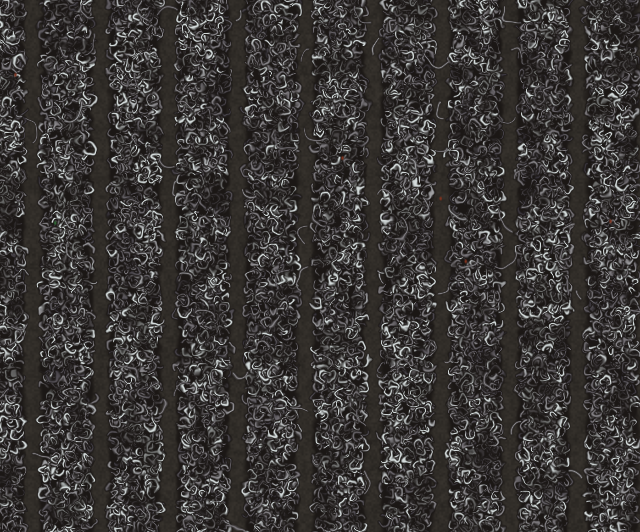
A Shadertoy shader for this texture:

```glsl
// Ribbed entrance mat: vertical bands of curly grey loop pile between flat dark grooves.

#define RIB_PERIOD 0.1065     // all lengths are fractions of the canvas width
#define GROOVE_START 0.0510   // centre of the first groove
#define GROOVE_HALF 0.0150
#define CURL_CELL 0.0185      // spacing of the curls in one layer
#define CURL_LAYERS 6
#define YARN_HALF 0.0018      // half thickness of a fibre
#define SOFTNESS 0.0007       // blur of the fibre edges
#define CLUMPING 1.25         // strength of light and dark tufts
#define STRAY_CHANCE 0.25
#define SPECK_CHANCE 0.07

const vec3 SHADOW = vec3(0.105, 0.090, 0.082);
const vec3 BACKING = vec3(0.192, 0.177, 0.158);
const vec3 FIBRE_DARK = vec3(0.185, 0.168, 0.192);
const vec3 FIBRE_MID = vec3(0.450, 0.438, 0.452);
const vec3 FIBRE_LIGHT = vec3(0.760, 0.785, 0.785);

vec4 hash4(vec2 p) {
    vec4 q = fract(p.xyxy * vec4(0.1031, 0.1030, 0.0973, 0.1099));
    q += dot(q, q.wzxy + 33.33);
    return fract((q.xxyz + q.yzzw) * q.zywx);
}

float noise(vec2 p) {
    vec2 i = floor(p), f = fract(p);
    f = f * f * (3.0 - 2.0 * f);
    return mix(mix(hash4(i).x, hash4(i + vec2(1, 0)).x, f.x),
               mix(hash4(i + vec2(0, 1)).x, hash4(i + vec2(1, 1)).x, f.x), f.y);
}

// Distance from x to the centre line of the nearest groove
float grooveDistance(float x) {
    return abs(fract((x - GROOVE_START) / RIB_PERIOD + 0.5) - 0.5) * RIB_PERIOD;
}

// Brightness of the tuft around p, from broad and narrow patches
float tuft(vec2 p) {
    float patches = 0.55 * noise(p * 42.0 + 40.0) + 0.45 * noise(p * 17.0 + 90.0);
    return max(0.2, 1.0 + CLUMPING * (patches - 0.5));
}

// Distance to an arc opening downwards, with the given half angle
float arcDistance(vec2 p, float radius, float halfAngle) {
    vec2 tip = vec2(sin(halfAngle), cos(halfAngle));
    p.x = abs(p.x);
    return tip.y * p.x > tip.x * p.y ? length(p - tip * radius)
                                     : abs(length(p) - radius);
}

vec3 fibreColour(float tone) {
    vec3 c = mix(FIBRE_DARK, FIBRE_MID, smoothstep(0.0, 0.55, tone));
    return mix(c, FIBRE_LIGHT, smoothstep(0.5, 1.05, tone));
}

// Lays one shaded fibre over the colour beneath it
void drawFibre(inout vec3 col, vec2 q, float radius, float halfAngle,
               float halfWidth, float tone, float shade, float px) {
    float d = arcDistance(q, radius, halfAngle) - halfWidth;
    float sheen = 0.5 + 0.5 * clamp(q.y / radius, -1.0, 1.0);
    float core = smoothstep(0.0, -halfWidth, d);
    float blur = SOFTNESS + 0.4 * px;
    vec3 c = fibreColour(tone * (0.5 + 0.6 * sheen)) * (0.74 + 0.36 * core);
    col = mix(col, SHADOW, shade * smoothstep(0.0036, 0.0, d));
    col = mix(col, c, smoothstep(blur, -blur, d));
}

// One layer of curls, rooted only where there is pile
void curlLayer(inout vec3 col, vec2 p, float layer, float px) {
    float height = layer / float(CURL_LAYERS - 1);
    vec2 seed = vec2(37.0, 71.0) * (layer + 1.0);
    vec2 warp = vec2(noise(p * 115.0 + seed), noise(p * 115.0 - seed + 500.0)) - 0.5;
    p += 0.0075 * warp;
    vec2 home = floor(p / CURL_CELL + 0.37 * layer);
    for (int j = -1; j <= 1; j++)
    for (int i = -1; i <= 1; i++) {
        vec2 id = home + vec2(i, j);
        vec4 a = hash4(id + seed + 100.0), b = hash4(id + seed + 419.0);
        vec2 centre = (id + a.xy - 0.37 * layer) * CURL_CELL;
        if (grooveDistance(centre.x) < GROOVE_HALF + 0.0035 * b.w) continue;
        float turn = 6.2832 * a.z;
        vec2 q = mat2(cos(turn), sin(turn), -sin(turn), cos(turn)) * (p - centre);
        q.x *= 1.0 + 0.4 * b.w;
        float tone = mix(0.32, 1.0, height) * (0.32 + 1.0 * b.x) * tuft(centre);
        drawFibre(col, q, mix(0.0045, 0.0100, b.y), mix(0.8, 2.5, b.z),
                  YARN_HALF * mix(0.75, 1.15, a.w), tone, 0.75, px);
    }
}

// Sparse long hairs that reach out over the grooves
void strayHairs(inout vec3 col, vec2 p, float px) {
    const float cell = 0.042;
    vec2 home = floor(p / cell);
    p += 0.010 * (vec2(noise(p * 60.0), noise(p * 60.0 + 90.0)) - 0.5);
    for (int j = -1; j <= 1; j++)
    for (int i = -1; i <= 1; i++) {
        vec2 id = home + vec2(i, j);
        vec4 a = hash4(id + 811.0), b = hash4(id + 953.0);
        if (a.w > STRAY_CHANCE) continue;
        float turn = 6.2832 * a.z;
        vec2 q = mat2(cos(turn), sin(turn), -sin(turn), cos(turn)) * (p - (id + a.xy) * cell);
        drawFibre(col, q, mix(0.009, 0.022, b.x), mix(0.6, 1.2, b.y),
                  YARN_HALF * 0.7, mix(0.35, 0.65, b.z), 0.35, px);
    }
}

void mainImage(out vec4 fragColor, in vec2 fragCoord) {
    float px = 1.0 / iResolution.x;
    vec2 p = fragCoord * px;

    // Felted backing in the grooves, deep shadow under the pile
    float grain = 0.6 * noise(p * 330.0) + 0.4 * noise(p * 120.0 + 60.0);
    vec3 col = BACKING * (0.80 + 0.36 * grain);
    float edge = grooveDistance(p.x) + 0.008 * (noise(p * 90.0) - 0.5);
    col = mix(col, SHADOW, smoothstep(GROOVE_HALF - 0.006, GROOVE_HALF + 0.004, edge));

    for (int k = 0; k < CURL_LAYERS; k++) curlLayer(col, p, float(k), px);

    // Hollows between the tufts
    float pile = smoothstep(GROOVE_HALF - 0.003, GROOVE_HALF + 0.003, edge);
    float hollow = smoothstep(0.52, 0.25, noise(p * 58.0 + 210.0));
    col = mix(col, SHADOW, 0.55 * pile * hollow);
    strayHairs(col, p, px);

    // Rare flecks of coloured lint
    vec2 id = floor(p * 10.0);
    vec4 r = hash4(id + 277.0);
    float fleck = length((fract(p * 10.0) - 0.1 - 0.8 * r.xy) * vec2(1.0, 0.7)) * 0.1 - 0.0018;
    vec3 lint = mix(vec3(0.50, 0.20, 0.12), vec3(0.20, 0.42, 0.22), step(0.7, r.w));
    col = mix(col, lint, step(r.z, SPECK_CHANCE) * smoothstep(px, -px, fleck));

    fragColor = vec4(col, 1.0);
}
```
